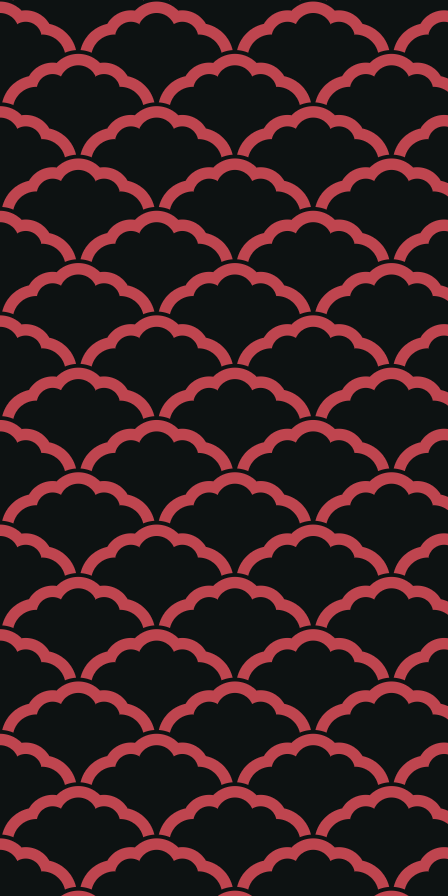
A WebGL 2 fragment shader for this pattern:

```glsl
#version 300 es
precision highp float;
// Overlapping rows of scalloped cloud arches, red bands on near-black.

uniform vec2 u_resolution;
out vec4 fragColor;

// Lengths below are in units of one cloud width.
#define CLOUDS_ACROSS 2.861
#define ROW_STEP 0.334
#define TOP_OFFSET 0.010
#define BAND_WIDTH 0.073
#define GAP_WIDTH 0.0246
#define GROUND vec3(0.052, 0.070, 0.071)
#define RED vec3(0.750, 0.270, 0.310)
// Lobes: centre x, centre depth below the crest, radius
#define CREST_LOBE vec3(0.0, 0.194, 0.194)
#define SHOULDER_LOBE vec3(0.164, 0.231, 0.175)
#define SKIRT_LOBE vec3(0.268, 0.361, 0.2235)

// Distance to a round-topped column; its body runs down without end.
float lobeDistance(vec2 p, vec3 lobe) {
    vec2 q = p - lobe.xy;
    return length(vec2(q.x, min(q.y, 0.0))) - lobe.z;
}

// Distance to a symmetric cloud whose crest is at the origin, y down.
float cloudDistance(vec2 p) {
    p.x = abs(p.x);
    float d = lobeDistance(p, CREST_LOBE);
    d = min(d, lobeDistance(p, SHOULDER_LOBE));
    return min(d, lobeDistance(p, SKIRT_LOBE));
}

// Smooth coverage of the region where d is negative.
float coverage(float d, float pixel) {
    return clamp(0.5 - d / pixel, 0.0, 1.0);
}

void main() {
    float pixel = CLOUDS_ACROSS / u_resolution.x;
    vec2 p = vec2(gl_FragCoord.x, u_resolution.y - gl_FragCoord.y) * pixel;
    p.y -= TOP_OFFSET;

    // Paint nearby rows from back to front; lower rows lie in front.
    float nearestRow = floor(p.y / ROW_STEP);
    vec3 color = GROUND;
    for (int i = -1; i <= 1; i++) {
        float row = nearestRow + float(i);
        float stagger = 0.5 * mod(row, 2.0);
        vec2 local = vec2(fract(p.x - stagger + 0.5) - 0.5, p.y - row * ROW_STEP);
        float d = cloudDistance(local);

        // Red band inside the outline, dark gap outside it
        float band = coverage(d, pixel) - coverage(d + BAND_WIDTH, pixel);
        vec3 cloud = mix(GROUND, RED, band);
        color = mix(color, cloud, coverage(d - GAP_WIDTH, pixel));
    }
    fragColor = vec4(color, 1.0);
}
```
